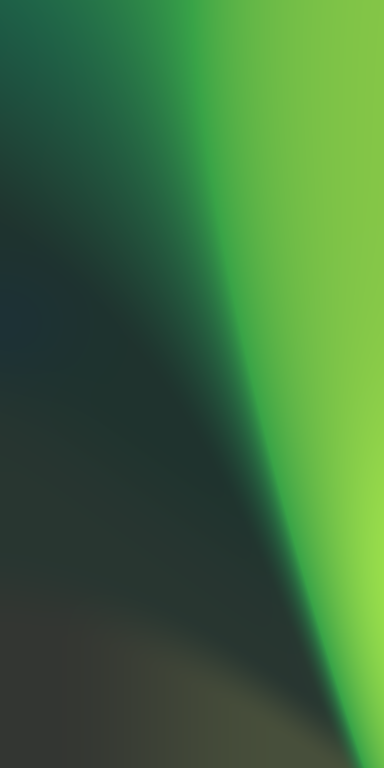
This background is drawn by a WebGL 1 fragment shader. Its source:

```glsl
precision highp float;

uniform vec2 u_resolution;

#define EDGE_TOP 0.50
#define EDGE_SWEEP 0.45
#define EDGE_BEND 1.5
#define SHADE_REACH 2.2
#define SHADE_DECAY 4.7
#define RIM_SOFTNESS 0.09
#define LIME_RATE 2.3
#define EARTH_SOFTNESS 0.06

const vec3 DARK = vec3(0.12, 0.20, 0.18);
const vec3 SLATE = vec3(0.155, 0.21, 0.19);
const vec3 NAVY = vec3(0.11, 0.19, 0.215);
const vec3 PINE = vec3(0.145, 0.42, 0.28);
const vec3 TEAL = vec3(0.10, 0.41, 0.32);
const vec3 VIVID = vec3(0.22, 0.64, 0.28);
const vec3 LIME = vec3(0.55, 0.79, 0.28);
const vec3 GLOW = vec3(0.13, 0.13, 0.02);
const vec3 STONE = vec3(0.20, 0.21, 0.195);
const vec3 OLIVE = vec3(0.28, 0.31, 0.23);

// Soft round spot with separate horizontal and vertical radii
float spot(vec2 p, vec2 center, vec2 radius) {
  vec2 q = (p - center) / radius;
  return exp(-dot(q, q));
}

// Horizontal place of the bright curve at a given depth below the top
float edgeAt(float depth) {
  return EDGE_TOP + EDGE_SWEEP * pow(depth, EDGE_BEND);
}

// Dark ground: slate in the lower left, navy at the side, earth at the foot
vec3 groundColor(vec2 p, float depth) {
  vec3 color = mix(DARK, SLATE, smoothstep(0.4, 0.6, depth - 0.35 * p.x));
  color = mix(color, NAVY, 0.8 * spot(p, vec2(0.0, 0.58), vec2(0.2, 0.08)));
  float horizon = 0.765 + 0.25 * pow(p.x, 1.6);
  float softness = EARTH_SOFTNESS * (1.0 - 0.4 * p.x);
  float earth = smoothstep(-softness, softness, depth - horizon);
  return mix(color, mix(STONE, OLIVE, smoothstep(0.1, 0.75, p.x)), earth);
}

// Pine shade that narrows downward, with a vivid rim along the curve
vec3 shadeColor(vec2 p, float depth, float away) {
  float reach = 0.03 + SHADE_REACH * exp(-SHADE_DECAY * depth);
  float shade = pow(max(1.0 - away / reach, 0.0), 1.5);
  vec3 pine = mix(PINE, TEAL, spot(p, vec2(0.0, 1.0), vec2(0.4, 0.22)));
  vec3 color = mix(groundColor(p, depth), pine, shade);
  return mix(color, VIVID, exp(-away / (RIM_SOFTNESS * reach + 0.012)));
}

// Lime field, brightest low on the right side
vec3 limeColor(vec2 p, float depth, float inside) {
  float spread = mix(0.5, 0.19, depth);
  float amount = 1.0 - exp(-LIME_RATE * inside / spread);
  float glow = spot(p, vec2(1.02, 0.2), vec2(0.2, 0.26));
  return mix(VIVID, LIME, amount) + GLOW * glow * amount;
}

void main() {
  vec2 p = gl_FragCoord.xy / u_resolution;
  float depth = 1.0 - p.y;
  float side = p.x - edgeAt(depth);

  vec3 shade = shadeColor(p, depth, max(-side, 0.0));
  vec3 lime = limeColor(p, depth, max(side, 0.0));
  float pixel = 1.0 / u_resolution.x;
  vec3 color = mix(shade, lime, smoothstep(-pixel, pixel, side));

  gl_FragColor = vec4(color, 1.0);
}
```
